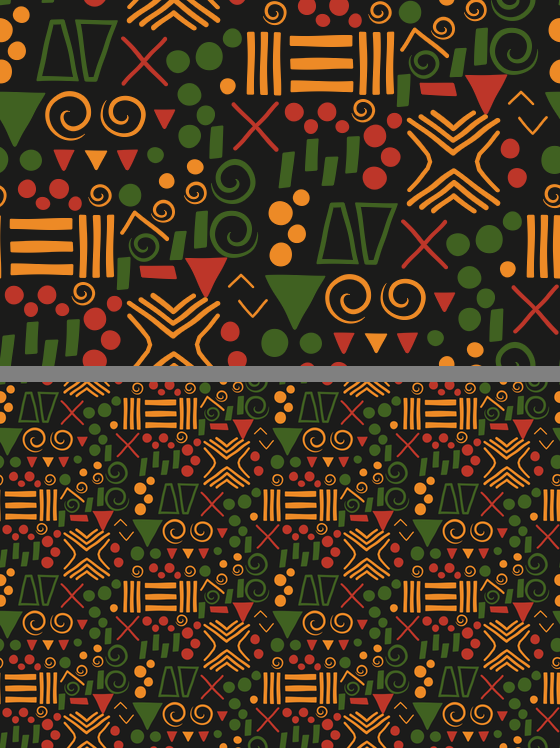
Top: one tile. Bottom: repeated 2 by 2.
Give the GLSL for this pattern, as a Shadertoy shader.

```glsl
// Hand-cut green, red and orange shapes on near-black, laid out as a half-drop repeat:
// every motif is drawn once and folded onto a lattice with a second copy at the cell centre.
// One distance per ink gathers discs, bars, triangles, crosses, chevrons and spirals.

const float TAU = 6.2831853;
const vec2 CELL = vec2(768, 500);   // design units, y pointing down
vec2 P;                             // current point in design units

// Offset from the nearest lattice copy of a motif centre
vec2 at(float x, float y) {
    vec2 d = (P - vec2(x, y)) / CELL;
    vec2 a = (d - round(d)) * CELL;
    vec2 b = (d + .5 - round(d + .5)) * CELL;
    return dot(a, a) < dot(b, b) ? a : b;
}

void add(inout float shape, float d) { shape = min(shape, d); }

float disc(float x, float y, float r) { return length(at(x, y)) - r; }

// Stroke from a to b with round ends
float stroke(vec2 q, vec2 a, vec2 b, float w) {
    q -= a; b -= a;
    return length(q - b * clamp(dot(q, b) / dot(b, b), 0., 1.)) - w;
}

float chevron(vec2 q, vec2 a, vec2 b, float w) {
    return min(stroke(q, vec2(0), a, w), stroke(q, vec2(0), b, w));
}

float crossMark(vec2 q) {
    return min(stroke(q, vec2(-29, -31), vec2(29, 31), 2.9), stroke(q, vec2(29, -31), vec2(-28, 30), 2.9));
}

// Trapezoid with half widths top and bottom, half height h, rounded corners
float trapezoid(vec2 q, float top, float bottom, float h) {
    float slope = (bottom - top) / (2. * h);
    float side = (abs(q.x) - top - slope * (q.y + h)) * inversesqrt(1. + slope * slope);
    vec2 k = vec2(side, abs(q.y) - h) + 2.;
    return min(max(k.x, k.y), 0.) + length(max(k, 0.)) - 2.;
}

float triangle(vec2 q, float w, float h) { return trapezoid(q, w, 1.5, h); }

float frame(vec2 q, float top, float bottom) {
    return abs(trapezoid(q, top, bottom, 42.) + 3.2) - 3.2;
}

float bar(float x, float y, float h, float lean) {
    vec2 q = at(x, y);
    return trapezoid(q + vec2(lean * q.y, .07 * q.x), 8.5, 8.5, h);
}

// Tapered spiral winding inwards; turn is +1 clockwise, -1 counterclockwise
float spiral(vec2 q, float r, float w, float start, float turn) {
    float d = 1e3, a = mod(turn * (atan(q.y, q.x) - start), TAU);
    for (int i = 0; i < 2; i++, a += TAU) {
        float t = a / (1.55 * TAU);
        if (t < 1.) add(d, abs(length(q) - r * (1. - .85 * t * t)) - w * sqrt(sin(t * TAU * .5)));
    }
    return d;
}

float curl(float x, float y) { return spiral(at(x, y), 15.5, 2.2, 2.9, -1.); }

// Staggered column of three discs
float discColumn(float x, float y) {
    float d = 1e3;
    for (float i = 0.; i < 3.; i++) {
        float odd = mod(i, 2.);
        add(d, disc(x + 22. * odd, y + 28.5 * i, 16. - 3. * odd));
    }
    return d;
}

// Zigzag row of four discs
float discRow(float x, float y) {
    float d = 1e3;
    for (float i = 0.; i < 4.; i++) {
        float odd = mod(i, 2.);
        add(d, disc(x + 22. * i, y + 20. * odd, 13. - 3.5 * odd));
    }
    return d;
}

// Mirrored nest of chevrons with two bent flanks
float weave(vec2 q) {
    q = abs(q);
    float d = min(stroke(q, vec2(31, -2), vec2(35, 10), 3.), stroke(q, vec2(35, 10), vec2(60, 39), 3.));
    for (float i = 0.; i < 3.; i++)
        add(d, stroke(q, vec2(0, 46. - 17. * i), vec2(28. + 16. * i, 67. - 5. * i), 3.5));
    return d;
}

void mainImage(out vec4 fragColor, in vec2 fragCoord) {
    vec2 uv = fragCoord / iResolution.xy;
    uv.y = 1. - uv.y;
    // Slight hand wobble that wraps with the lattice
    P = uv * CELL + .7 * sin(TAU * vec2(9. * uv.x + 5. * uv.y, 7. * uv.x - 11. * uv.y));
    float green = discColumn(260., 129.), red = discColumn(514., 186.), orange = discColumn(385., 291.);

    // Green discs, frames, triangle, leaning bars, spirals
    add(green, min(disc(244., 84., 16.), disc(287., 77., 19.)));
    add(green, min(disc(319., 52., 13.), disc(178., 267., 15.5)));
    add(green, min(disc(377., 468., 19.), min(disc(426., 469., 15.), disc(597., 462., 11.))));
    vec2 q = at(128.5, 69.);
    add(green, min(frame(at(79., 69.), 10., 30.), frame(q + vec2(.1 * q.y, 0), 30., 8.)));
    add(green, triangle(at(405., 413.), 42., 37.));
    add(green, min(bar(297., 194., 22., .07), bar(393., 232., 24., .1)));
    add(green, min(bar(428., 211., 22., .03), bar(169., 373., 22., .05)));
    for (float i = 0.; i < 2.; i++) {
        float x = 31. * i, y = -22. * i, h = 19.5 + 5.5 * i, lean = .17 - .11 * i;
        add(green, min(bar(452. + x, 234. + y, h, lean), bar(245. + x, 336. + y, h, lean)));
    }
    add(green, spiral(at(319., 246.), 30., 3.8, 3., -1.));
    add(green, spiral(at(321., 318.), 33., 3.8, 0., 1.));
    add(green, spiral(at(198., 336.), 20., 2.8, 3.7, -1.));

    // Red crosses, discs, triangles, slab
    add(red, min(crossMark(at(198., 84.)), crossMark(at(350., 173.))));
    add(red, min(discRow(37., 258.), discRow(404., 153.)));
    add(red, min(disc(541., 165., 11.), min(disc(700., 203., 13.), disc(709., 243., 13.))));
    add(red, min(triangle(at(226., 163.), 15.5, 14.), triangle(at(283., 379.), 30., 27.)));
    q = at(216.5, 371.5);
    add(red, trapezoid(q - vec2(.2 * q.y, .03 * q.x), 24., 24., 8.5));

    // Orange discs, chevrons, weave, striped block, spirals
    add(orange, min(disc(413., 270., 11.), disc(312., 118., 11.)));
    add(orange, min(disc(229., 247., 11.), disc(268., 228., 11.)));
    add(orange, chevron(at(185., 291.), vec2(-17, 27), vec2(44, 35), 2.8));
    add(orange, chevron(at(330., 375.), vec2(-16, 17), vec2(17, 17), 1.7));
    add(orange, chevron(at(347., 432.), vec2(-19, -21), vec2(19, -21), 1.7));
    add(orange, weave(at(622., 221.)));
    for (float i = 0.; i < 3.; i++) {
        add(orange, trapezoid(at(344. + 18. * i, 87.), 5., 5., 43.));
        add(orange, trapezoid(at(498. + 18.5 * i, 86.), 5., 5., 43.));
        add(orange, trapezoid(at(441., 56. + 31. * i), 43., 43., 7.5));
        float pennant = triangle(at(472. + 43.5 * i, 469.), 15.5, 14.);
        if (i == 1.) add(orange, pennant); else add(red, pennant);
    }
    add(orange, spiral(at(97., 157.), 33., 3.4, .9, 1.));
    add(orange, spiral(at(170., 156.), 30., 3.4, 3.8, -1.));
    for (float i = 0.; i < 2.; i++)
        add(orange, min(curl(607. + 44. * i, 38. - 25. * i), curl(521. - 23. * i, 16. + 134. * i)));
    add(orange, curl(376., 17.));

    // Ink coverage, one pixel soft
    vec3 ink = clamp(.5 - vec3(green, red, orange) * iResolution.x / CELL.x, 0., 1.);
    vec3 col = mix(vec3(.105, .105, .1), vec3(.25, .38, .13), ink.x);
    col = mix(col, vec3(.74, .21, .16), ink.y);
    fragColor = vec4(mix(col, vec3(.93, .54, .15), ink.z), 1);
}
```
